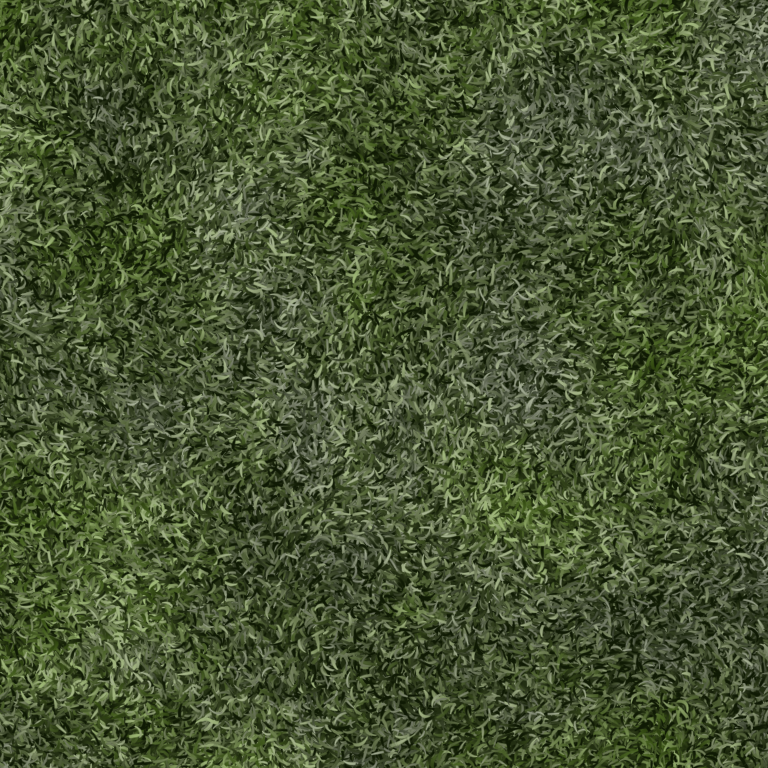
Write a three.js fragment shader that draws this texture.

```glsl
// Dense short lawn: layered curved grass blades with grey-green patches and stray pale straws.
varying vec2 vUv;

#define LAYERS 14
#define BLADE_CELLS 56.0
#define BLADE_HALF_LENGTH 0.0125
#define BLADE_HALF_WIDTH 0.0018
#define STRAW_CELLS 15.0
#define STRAW_HALF_LENGTH 0.032
#define STRAW_CHANCE 0.22
#define EDGE_SOFTNESS 0.0013
#define TONE_CONTRAST 1.12
#define PATCH_TONE 0.34
#define PATCH_HUE 1.7

const vec3 SOIL = vec3(0.06, 0.10, 0.015);
const vec3 DEEP = vec3(0.19, 0.24, 0.11);
const vec3 LEAF = vec3(0.30, 0.36, 0.20);
const vec3 LIGHT = vec3(0.43, 0.48, 0.335);
const vec3 PALE = vec3(0.64, 0.70, 0.53);
const vec3 GREEN_SHIFT = vec3(-0.025, 0.015, -0.075);
const vec3 GREY_SHIFT = vec3(0.015, -0.008, 0.065);

// Hash and smooth value noise
vec4 hash4(vec3 p) {
  vec4 q = fract(p.xyzx * vec4(0.1031, 0.1030, 0.0973, 0.1099));
  q += dot(q, q.wzxy + 33.33);
  return fract((q.xxyz + q.yzzw) * q.zywx);
}

float noise(vec2 p, float seed) {
  vec2 i = floor(p);
  vec2 f = fract(p);
  f = f * f * (3.0 - 2.0 * f);
  float a = hash4(vec3(i, seed)).x;
  float b = hash4(vec3(i + vec2(1.0, 0.0), seed)).x;
  float c = hash4(vec3(i + vec2(0.0, 1.0), seed)).x;
  float d = hash4(vec3(i + vec2(1.0, 1.0), seed)).x;
  return mix(mix(a, b, f.x), mix(c, d, f.x), f.y);
}

float patches(vec2 p, float seed) {
  return 0.6 * noise(p * 6.0, seed) + 0.4 * noise(p * 15.0, seed + 1.0) - 0.5;
}

// Colour ramp from shadow to sunlit tip; hue runs from grey (-1) to green (1)
vec3 grassColor(float tone, float hue) {
  vec3 color = mix(SOIL, DEEP, smoothstep(0.0, 0.22, tone));
  color = mix(color, LEAF, smoothstep(0.22, 0.48, tone));
  color = mix(color, LIGHT, smoothstep(0.48, 0.74, tone));
  color = mix(color, PALE, smoothstep(0.74, 1.08, tone));
  vec3 shift = hue > 0.0 ? GREEN_SHIFT * hue : -GREY_SHIFT * hue;
  return color + shift * smoothstep(0.0, 0.4, tone);
}

// Coverage of a curved blade along x that tapers to its tip
float bladeMask(vec2 q, float halfLength, float halfWidth, float bend) {
  float along = q.x / halfLength;
  float across = abs(q.y - bend * halfLength * (along * along - 0.4));
  float width = halfWidth * (1.0 - 0.55 * smoothstep(-0.2, 1.0, along));
  float side = 1.0 - smoothstep(width - EDGE_SOFTNESS, width + EDGE_SOFTNESS, across);
  return side * (1.0 - smoothstep(0.75, 1.0, abs(along)));
}

// Paints one jittered grid of blades over the color below
vec3 paintBlades(vec3 below, vec2 p, float cells, float seed, float reach,
                 float chance, float depth, vec3 patchState, float toneLift) {
  vec3 color = below;
  vec2 offset = hash4(vec3(seed, 3.0, 7.0)).xy;
  vec2 base = floor(p * cells + offset);
  for (int j = -1; j <= 1; j++) {
    for (int i = -1; i <= 1; i++) {
      vec2 cell = base + vec2(float(i), float(j));
      vec4 place = hash4(vec3(cell, seed));
      vec4 look = hash4(vec3(cell + 71.0, seed + 29.0));
      if (look.w > chance) continue;
      vec2 q = p - (cell + place.xy - offset) / cells;
      float angle = patchState.z + (place.z - 0.5) * 4.6;
      float c = cos(angle);
      float s = sin(angle);
      q = vec2(c * q.x + s * q.y, c * q.y - s * q.x);
      float halfLength = reach * mix(0.5, 1.0, place.w);
      float mask = bladeMask(q, halfLength, BLADE_HALF_WIDTH * mix(0.75, 1.25, look.y),
                             (look.z - 0.5) * 0.9);
      float tone = 0.5 + (look.x - 0.5) * TONE_CONTRAST + toneLift;
      tone = tone * depth + patchState.x * PATCH_TONE + 0.10 * q.x / halfLength;
      float hue = clamp(patchState.y * PATCH_HUE + (look.y - 0.5) * 1.3, -1.0, 1.0);
      color = mix(color, grassColor(tone, hue), mask);
    }
  }
  return color;
}

void main() {
  // Slow changes of brightness, hue and lie of the grass
  vec3 patchState = vec3(patches(vUv, 11.0), patches(vUv, 23.0) * 1.4,
                         6.0 * noise(vUv * 4.0, 37.0));
  vec3 color = grassColor(0.12, patchState.y);

  // Short turf, shaded towards the ground
  for (int k = 0; k < LAYERS; k++) {
    float height = float(k) / float(LAYERS - 1);
    color = paintBlades(color, vUv, BLADE_CELLS, float(k) * 13.0 + 5.0, BLADE_HALF_LENGTH,
                        1.0, mix(0.75, 1.03, height), patchState, 0.0);
  }

  // Sparse long straws lying on top
  vec3 straw = paintBlades(color, vUv, STRAW_CELLS, 401.0, STRAW_HALF_LENGTH,
                           STRAW_CHANCE, 1.0, patchState, 0.22);
  color = mix(color, straw, 0.7);
  gl_FragColor = vec4(color, 1.0);
}
```
